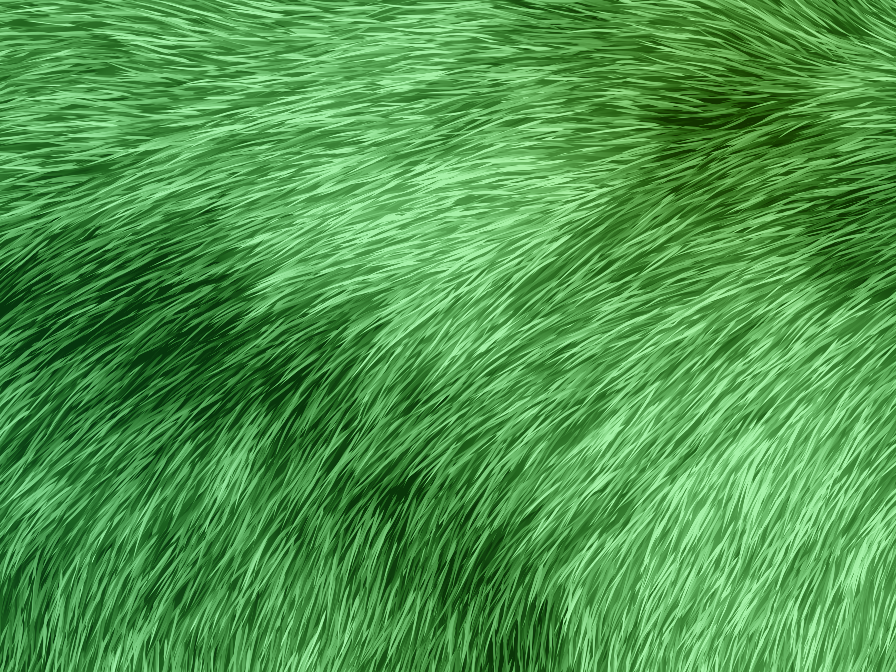
Write a Shadertoy shader that draws this texture.

```glsl
// Dense green animal fur, combed in a curving sweep from the top edge to the bottom.

const int   HAIRS      = 27;      // hairs rooted in each cell
const float CELL       = 0.06;    // cell size, in canvas heights
const float HAIR_LEN   = 0.118;   // longest hair, at most two cells
const float HALF_WIDTH = 0.0021;  // half the thickness of a hair
const float STRAY      = 0.36;    // random turn of single hairs, radians
const float BEND       = 4.0;     // random curl of single hairs
const float BASE_TONE  = 0.56;    // mean brightness of the coat
const float HAIR_VARY  = 0.66;    // brightness spread between hairs
const float GAP_DEPTH  = 0.30;    // how much darker the undercoat is
const float CONTRAST   = 1.12;

// Coat colours from deep shadow to lit tips
const vec3 COAT[6] = vec3[6](
    vec3(0.04, 0.21, 0.03), vec3(0.12, 0.38, 0.10), vec3(0.24, 0.53, 0.22),
    vec3(0.36, 0.67, 0.35), vec3(0.48, 0.80, 0.48), vec3(0.65, 0.95, 0.66));

float hash(vec2 p) {
    return fract(sin(dot(p, vec2(127.1, 311.7))) * 43758.5453);
}

vec3 hash3(vec2 p) {
    vec3 q = vec3(dot(p, vec2(127.1, 311.7)), dot(p, vec2(269.5, 183.3)),
                  dot(p, vec2(419.2, 371.9)));
    return fract(sin(q) * 43758.5453);
}

float noise(vec2 p) {
    vec2 i = floor(p), f = fract(p);
    f = f * f * (3.0 - 2.0 * f);
    return mix(mix(hash(i), hash(i + vec2(1, 0)), f.x),
               mix(hash(i + vec2(0, 1)), hash(i + vec2(1, 1)), f.x), f.y);
}

float blob(vec2 p, vec2 center, float radius) {
    vec2 d = (p - center) / radius;
    return exp(-dot(d, d));
}

float segmentDist(vec2 p, vec2 a, vec2 b) {
    vec2 d = b - a;
    return length(p - a - d * clamp(dot(p - a, d) / dot(d, d), 0.0, 1.0));
}

// Combing direction: steep at the bottom, level near the top, falling at top right
float flowAngle(vec2 p) {
    float angle = 1.36 - 1.45 * p.y;
    angle -= 0.65 * smoothstep(0.9, 1.3, p.x) * smoothstep(0.78, 1.0, p.y);
    angle += 0.10 * sin(9.0 * p.x + 4.0 * sin(5.0 * p.y));
    return angle + 0.09 * sin(23.0 * p.y - 15.0 * p.x);
}

// Broad light and shade of the coat, with tufts
float coatTone(vec2 p) {
    float tone = BASE_TONE;
    tone += 0.21 * blob(p, vec2(1.10, 0.22), 0.30);
    tone += 0.16 * blob(p, vec2(0.62, 0.60), 0.22);
    tone += 0.13 * blob(p, vec2(0.58, 0.88), 0.30);
    tone -= 0.28 * blob(p, vec2(1.03, 0.82), 0.11);
    tone -= 0.20 * blob(p, vec2(1.32, 0.68), 0.14);
    tone -= 0.18 * blob(p, vec2(0.83, 0.95), 0.09);
    tone -= 0.10 * blob(p, vec2(0.12, 0.22), 0.28);
    // Dark fold running from the left edge down to the bottom
    float fold = min(segmentDist(p, vec2(0.0, 0.55), vec2(0.42, 0.46)),
                     segmentDist(p, vec2(0.42, 0.46), vec2(0.76, 0.03))) / 0.13;
    tone -= 0.25 * exp(-fold * fold);
    // Tufts stretched along the sweep
    float a = 1.36 - 1.45 * p.y;
    vec2 q = vec2(p.x + 0.35 * p.y, p.y - 0.45 * p.x);
    tone += 0.20 * (noise(q * vec2(9.0, 16.0)) - 0.5);
    return tone + 0.12 * (noise(q * vec2(24.0, 38.0) + a) - 0.5);
}

// Paints all hairs near p from the deepest layer to the top one
float furTone(vec2 p, float px) {
    float tone = coatTone(p) - GAP_DEPTH;
    vec2 home = floor(p / CELL);
    for (int k = 0; k < HAIRS; k++) {
        float depth = float(k) / float(HAIRS) - 0.5;
        for (int n = 0; n < 9; n++) {
            vec2 cell = home + vec2(n % 3 - 1, n / 3 - 1);
            vec2 seed = cell + float(k) * vec2(17.0, 37.0);
            vec3 place = hash3(seed);
            vec3 look = hash3(seed + 0.37);
            vec2 center = (cell + place.xy) * CELL;

            // Hair frame: u along the strand, v across it
            float angle = flowAngle(center) + STRAY * (place.z - 0.5);
            vec2 dir = vec2(cos(angle), sin(angle));
            vec2 d = p - center;
            float u = dot(d, dir);
            float v = dot(d, vec2(-dir.y, dir.x));
            v -= u * u * (BEND * (look.x - 0.5) - 0.7 * dir.y);

            // Tapered strand, root at s = 0 and tip at s = 1
            float s = 0.5 - u / (HAIR_LEN * mix(0.6, 1.0, look.y));
            if (s < 0.0 || s > 1.0) continue;
            float w = HALF_WIDTH * smoothstep(0.0, 0.2, s) * (1.0 - s * s);
            float cover = 1.0 - smoothstep(max(w - 0.5 * px, 0.0), w + 0.5 * px, abs(v));
            cover *= min(1.0, 2.0 * w / px);
            if (cover <= 0.0) continue;

            float hair = coatTone(center) + HAIR_VARY * (look.z - 0.5);
            hair += 0.20 * (s - 0.5) + 0.16 * depth;
            tone = mix(tone, hair, cover);
        }
    }
    return 0.52 + (tone - 0.52) * CONTRAST;
}

void mainImage(out vec4 fragColor, in vec2 fragCoord) {
    vec2 p = fragCoord / iResolution.y;
    float t = clamp(furTone(p, 1.0 / iResolution.y), 0.0, 1.0) * 5.0;
    int i = min(int(t), 4);
    vec3 color = mix(COAT[i], COAT[i + 1], t - float(i));

    // Olive cast at the upper right, cooler green at the lower left
    float olive = blob(p, vec2(1.08, 0.85), 0.30);
    float cool = blob(p, vec2(0.0, 0.30), 0.45);
    color += vec3(0.03, -0.01, -0.05) * olive + vec3(-0.02, 0.0, 0.03) * cool;
    fragColor = vec4(clamp(color, 0.0, 1.0), 1.0);
}
```
